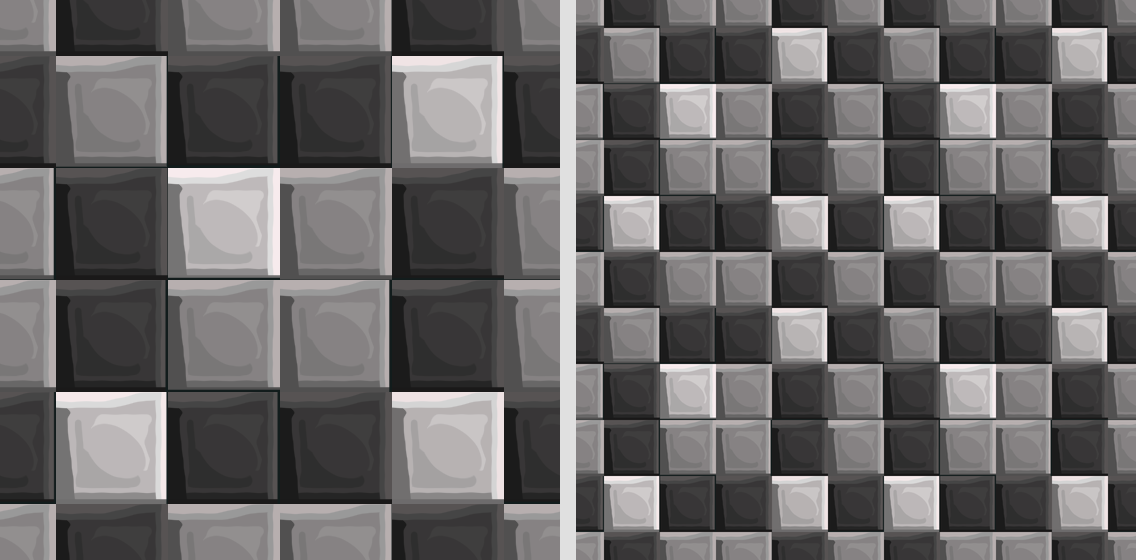
Left, the tile; right, the same tile 2 across and 2 down.
Write a Shadertoy shader that draws this texture.

```glsl
// Bevelled stone tiles, 5 by 5, in flat painted tones: dark, mid grey and a few pale ones.

const int TILES = 5;              // repeats across and down
const float WOBBLE = 0.011;       // hand-painted edge waver, in tile widths
const float WOBBLE_CELLS = 7.0;   // waves per tile
const float GAP_WIDTH = 0.026;    // widest crack between tiles
const float GAP_RATE = 0.5;       // share of tile sides with a crack
const float PALE_SPREAD = 0.07;   // brightness variation of pale tiles
const vec3 GAP_COLOR = vec3(0.07, 0.11, 0.11);

// Greys of each painted layer for (dark, mid, pale) tiles, then warmth
const vec4 FACE      = vec4(0.215, 0.515, 0.715, 0.5);
const vec4 SHADE     = vec4(0.180, 0.468, 0.645, 0.3);
const vec4 HIGHLIGHT = vec4(0.245, 0.565, 0.790, 0.4);
const vec4 RIM       = vec4(0.270, 0.600, 0.845, 0.0);
const vec4 EDGE      = vec4(0.330, 0.695, 0.915, 1.0);
const vec4 SIDE      = vec4(0.105, 0.315, 0.445, 0.3);
const vec4 FOOT      = vec4(0.145, 0.405, 0.540, 0.3);
const vec4 BASE      = vec4(0.100, 0.315, 0.430, 0.3);

float hash(vec2 p) {
    vec3 q = fract(vec3(p.xyx) * 0.1031);
    q += dot(q, q.yzx + 33.33);
    return fract((q.x + q.y) * q.z);
}

float cornerGradient(vec2 corner, vec2 offset, float period) {
    float angle = 6.2832 * hash(mod(corner, period) + 3.7);
    return dot(vec2(cos(angle), sin(angle)), offset);
}

// Gradient noise that wraps after the given period
float noise(vec2 p, float period) {
    vec2 i = floor(p), f = fract(p), e = vec2(1, 0);
    vec2 s = f * f * f * (f * (f * 6.0 - 15.0) + 10.0);
    float low = mix(cornerGradient(i, f, period),
                    cornerGradient(i + e.xy, f - e.xy, period), s.x);
    float high = mix(cornerGradient(i + e.yx, f - e.yx, period),
                     cornerGradient(i + e.xx, f - e.xx, period), s.x);
    return mix(low, high, s.y);
}

float capsule(vec2 p, vec2 a, vec2 b, float radius) {
    vec2 pa = p - a, ba = b - a;
    return length(pa - ba * clamp(dot(pa, ba) / dot(ba, ba), 0.0, 1.0)) - radius;
}

float smoothUnion(float a, float b, float k) {
    float h = max(k - abs(a - b), 0.0) / k;
    return min(a, b) - h * h * k * 0.25;
}

// Tilted oval dent in the middle of the face
float dent(vec2 p) {
    vec2 q = p - vec2(0.53, 0.53);
    q = vec2(dot(q, vec2(0.79, 0.61)), dot(q, vec2(-0.61, 0.79)));
    return (length(q / vec2(0.30, 0.20)) - 1.0) * 0.22;
}

// Shadow: a finger down the left, a slope and a foot to the right
float shadeShape(vec2 p) {
    float finger = capsule(p, vec2(0.20, 0.28), vec2(0.225, 0.80), 0.030);
    float foot = capsule(p, vec2(0.24, 0.79), vec2(0.69, 0.79), 0.058);
    float slope = max(dot(p - vec2(0.22, 0.48), vec2(0.67, -0.74)),
                      max(0.19 - p.x, p.y - 0.84));
    return max(smoothUnion(min(finger, slope), foot, 0.05), -dent(p));
}

// Highlight: a bar with a hook at the left and a tail round the dent
float highlightShape(vec2 p) {
    float bar = capsule(p, vec2(0.41, 0.255), vec2(0.80, 0.25), 0.052);
    float hook = capsule(p, vec2(0.39, 0.28), vec2(0.35, 0.335), 0.038);
    float body = capsule(p, vec2(0.64, 0.31), vec2(0.74, 0.34), 0.085);
    float tail = min(capsule(p, vec2(0.75, 0.42), vec2(0.81, 0.60), 0.026),
                     capsule(p, vec2(0.81, 0.60), vec2(0.79, 0.68), 0.026));
    float shape = smoothUnion(smoothUnion(bar, hook, 0.04), body, 0.04);
    return max(smoothUnion(shape, tail, 0.06), -dent(p));
}

float cover(float dist, float pixel) {
    return clamp(0.5 - dist / pixel, 0.0, 1.0);
}

void mainImage(out vec4 fragColor, in vec2 fragCoord) {
    // Grid shifted by half a tile; rows count downwards
    vec2 uv = fragCoord / iResolution.xy;
    vec2 grid = vec2(uv.x, 1.0 - uv.y) * float(TILES) + 0.5;
    ivec2 cell = ivec2(floor(grid)) % TILES;
    vec2 local = fract(grid);
    float pixel = 1.25 * float(TILES) / min(iResolution.x, iResolution.y);

    // Tile kind: 0 dark, 1 mid, 2 pale
    bool dark = (cell.x % 3 == 1) != (cell.y % 3 == 1);
    bool pale = (cell.x * cell.y) % 12 == 4;
    int kind = dark ? 0 : (pale ? 2 : 1);

    // Waver shared by every tile
    vec2 w = local * WOBBLE_CELLS;
    vec2 p = local + WOBBLE * vec2(noise(w, WOBBLE_CELLS), noise(w.yx + 2.5, WOBBLE_CELLS));

    // Paint the layers from the face out to the bevels
    vec4 tone = FACE;
    tone = mix(tone, SHADE, cover(shadeShape(p), pixel));
    tone = mix(tone, HIGHLIGHT, cover(highlightShape(p), pixel));
    tone = mix(tone, FOOT, cover(0.90 - p.y, pixel));
    float notch = (p.y - 0.18) / 0.04;
    float sideWidth = mix(0.075, 0.175, p.y) + 0.035 * exp(-notch * notch);
    tone = mix(tone, SIDE, cover(max(p.x - sideWidth, 0.135 - p.y), pixel));
    float rimDepth = 0.14 - 0.07 * smoothstep(0.45, 0.9, p.x);
    tone = mix(tone, RIM, cover(min(p.y - rimDepth, 0.89 - p.x), pixel));
    float edgeDepth = 0.085 * (1.0 - smoothstep(0.35, 0.88, p.x));
    tone = mix(tone, EDGE, cover(min(p.y - edgeDepth, 0.937 - p.x), pixel));
    tone = mix(tone, BASE, cover(0.957 - local.y, pixel));

    // Pick the grey of this kind and tint it
    vec2 id = vec2(cell);
    float grey = tone[kind];
    if (kind == 2) grey *= 1.0 + PALE_SPREAD * (hash(id + 9.0) - 0.4);
    vec3 color = grey * mix(vec3(1.0), vec3(1.035, 0.985, 0.99), tone.w);

    // Cracks of uneven width on the right and lower sides
    vec2 chance = vec2(hash(id + 21.0), hash(id + 57.0));
    vec2 gap = GAP_WIDTH * max(chance - (1.0 - GAP_RATE), 0.0) / GAP_RATE;
    vec2 inset = 1.0 - local - gap;
    float crack = max(cover(inset.x, pixel) * step(0.002, gap.x),
                      cover(inset.y, pixel) * step(0.002, gap.y));
    fragColor = vec4(mix(color, GAP_COLOR, crack), 1.0);
}
```
